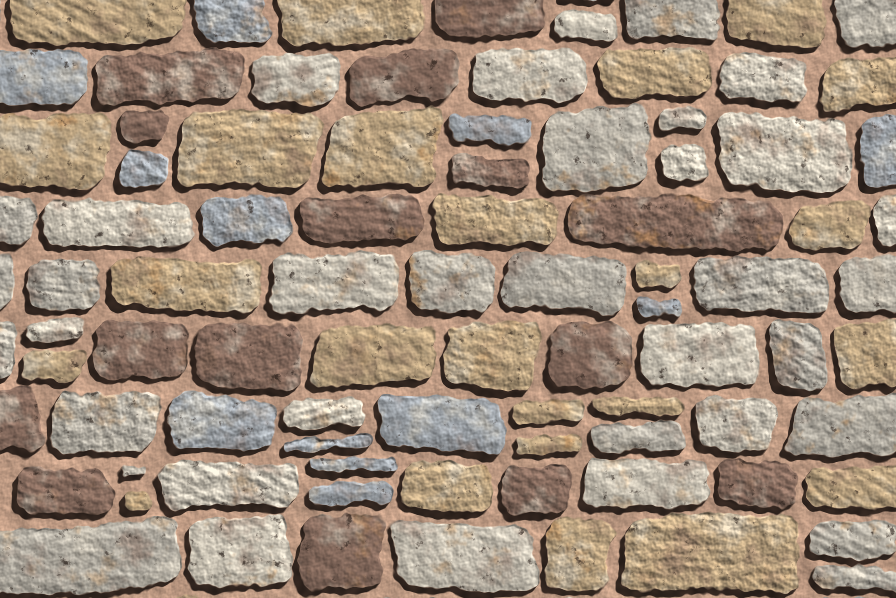
Give the GLSL for this texture, as a Shadertoy shader.

```glsl
// Sunlit rubble wall: rough stones in wavy courses, bedded in pinkish mortar.
// Jittered rows and joints give rounded, skewed blocks; gradient noise adds chips,
// strata and stains, and a light from the upper right casts shadows into the joints.

const float ROW_HEIGHT = 0.115;
const float ROW_JITTER = 0.55;
const float STONE_WIDTH = 0.195;
const float JOINT_JITTER = 0.75;
const float HALF_GAP = 0.0098;
const float CORNER = 0.024;
const float SHADOW_LENGTH = 0.0135;
const float RELIEF_STEP = 0.004;
const float RELIEF_GAIN = 1.15;
const vec2 TO_LIGHT = vec2(0.62, 0.78);

const vec3 PALE = vec3(0.79, 0.76, 0.70);
const vec3 GREY = vec3(0.66, 0.64, 0.60);
const vec3 SLATE = vec3(0.60, 0.62, 0.64);
const vec3 TAN = vec3(0.70, 0.61, 0.48);
const vec3 UMBER = vec3(0.50, 0.40, 0.35);
const vec3 OCHRE = vec3(0.69, 0.50, 0.31);
const vec3 MORTAR = vec3(0.74, 0.60, 0.51);
const vec3 SHADE = vec3(0.15, 0.11, 0.09);

struct Stone { float dist; vec2 id; vec2 local; };

float hash(vec2 p) {
    vec3 q = fract(vec3(p.xyx) * 0.1031);
    q += dot(q, q.yzx + 33.33);
    return fract((q.x + q.y) * q.z);
}

vec2 hash2(vec2 p) { return vec2(hash(p + 17.3), hash(p + 91.7)); }

float cornerSlope(vec2 cell, vec2 offset) {
    float angle = 6.2832 * hash(cell);
    return dot(vec2(cos(angle), sin(angle)), offset);
}

// Gradient noise, roughly -0.7 to 0.7
float noise(vec2 p) {
    vec2 i = floor(p), f = p - i;
    vec2 u = f * f * f * (f * (f * 6.0 - 15.0) + 10.0);
    vec2 e = vec2(1.0, 0.0);
    return mix(mix(cornerSlope(i, f), cornerSlope(i + e, f - e), u.x),
               mix(cornerSlope(i + e.yx, f - e.yx), cornerSlope(i + 1.0, f - 1.0), u.x), u.y);
}

float fbm(vec2 p) {
    float sum = 0.0, amp = 0.6;
    for (int k = 0; k < 4; k++) {
        sum += amp * noise(p);
        p = mat2(1.6, 1.3, -1.3, 1.6) * p + 5.7;
        amp *= 0.62;
    }
    return sum;
}

float rowEdge(float row) {
    return (row + ROW_JITTER * (hash(vec2(row, 7.0)) - 0.5)) * ROW_HEIGHT;
}

float jointEdge(float col, float row) {
    float width = STONE_WIDTH * mix(0.8, 1.2, hash(vec2(row, 31.0)));
    return (col + hash(vec2(row, 53.0)) + JOINT_JITTER * (hash(vec2(col, row)) - 0.5)) * width;
}

// Block that owns point p, with signed distance to its chipped outline
Stone findStone(vec2 p) {
    vec2 w = p + 0.022 * vec2(noise(p * 5.0), noise(p * 4.0 + 9.0));
    float row = floor(w.y / ROW_HEIGHT);
    row += step(rowEdge(row + 1.0), w.y) - step(w.y, rowEdge(row));
    float width = jointEdge(0.0, row);
    float col = -1.0;
    for (int k = 0; k < 16; k++) {
        if (w.x > jointEdge(col + 1.0, row)) col += 1.0;
    }
    vec2 lo = vec2(jointEdge(col, row), rowEdge(row));
    vec2 hi = vec2(jointEdge(col + 1.0, row), rowEdge(row + 1.0));
    vec2 id = vec2(col, row) + 40.0;

    // Some narrow blocks become two small stacked ones
    if (hi.x - lo.x < 0.16 && hash(id + 3.0) > 0.62) {
        float middle = mix(lo.y, hi.y, mix(0.35, 0.65, hash(id + 5.0)));
        if (w.y > middle) { lo.y = middle; id += 0.5; } else hi.y = middle;
    }
    vec2 size = 0.5 * (hi - lo) - HALF_GAP * mix(vec2(0.75), vec2(1.35), hash2(id));
    vec2 q = w - 0.5 * (lo + hi);
    q += q.yx * (hash2(id + 11.0) - 0.5) * vec2(0.32, 0.10);
    float radius = min(CORNER, 0.7 * min(size.x, size.y));
    vec2 b = abs(q) - size + radius;
    float d = length(max(b, 0.0)) + min(max(b.x, b.y), 0.0) - radius;
    d += 0.010 * noise(p * 24.0) + 0.005 * noise(p * 70.0);
    return Stone(d, id, q);
}

// Domed block with rough grain and tilted strata; mortar is flatter
float surfaceHeight(vec2 p, Stone s) {
    float inside = smoothstep(0.002, -0.002, s.dist);
    float tilt = 1.2 * (hash(s.id + 23.0) - 0.5);
    vec2 along = mat2(cos(tilt), -sin(tilt), sin(tilt), cos(tilt)) * s.local;
    float strata = noise(along * vec2(22.0, 85.0) + s.id * 7.0) * hash(s.id + 29.0);
    float rough = fbm(p * 24.0) * mix(0.75, 1.25, hash(s.id + 37.0));
    float dome = 0.45 * smoothstep(0.0, 0.022, -s.dist);
    return mix(0.45 * fbm(p * 30.0), rough + 0.55 * strata + dome, inside);
}

vec3 stoneColor(vec2 p, Stone s) {
    float pick = hash(s.id + 41.0);
    vec3 base = mix(GREY, PALE, smoothstep(0.15, 0.5, pick));
    base = mix(base, TAN, step(0.52, pick));
    base = mix(base, SLATE, step(0.72, pick));
    base = mix(base, UMBER, step(0.90, pick));
    float patches = fbm(p * 11.0 + s.id * 3.0);
    base = mix(base, PALE, 0.6 * smoothstep(0.0, 0.4, patches));
    base = mix(base, UMBER, 0.5 * smoothstep(0.05, 0.5, -patches));
    float stain = smoothstep(0.1, 0.45, fbm(p * 14.0 + 31.0)) * hash(s.id + 47.0);
    return mix(base, OCHRE, 0.65 * stain);
}

void mainImage(out vec4 fragColor, in vec2 fragCoord) {
    vec2 p = fragCoord / iResolution.y;
    Stone s = findStone(p);
    float soft = max(0.0015, 0.7 / iResolution.y);
    float cover = smoothstep(soft, -soft, s.dist);

    // Colour and directional relief
    vec3 color = mix(MORTAR * (1.0 + 0.25 * fbm(p * 16.0)), stoneColor(p, s), cover);
    vec2 ahead = p + TO_LIGHT * RELIEF_STEP;
    float relief = surfaceHeight(p, s) - surfaceHeight(ahead, findStone(ahead));
    color *= clamp(1.0 + RELIEF_GAIN * relief, 0.3, 1.35);

    // Dark pits in the stone faces
    float pits = smoothstep(0.24, 0.52, fbm(p * 42.0 + 13.0)) * cover;
    color = mix(color, SHADE, 0.65 * pits);

    // Cast shadow from blocks towards the light
    float reach = SHADOW_LENGTH * (1.0 + 0.7 * noise(p * 13.0 + 3.0));
    float shadow = 0.0;
    for (int k = 1; k <= 4; k++) {
        float d = findStone(p + TO_LIGHT * reach * float(k) / 4.0).dist;
        shadow = max(shadow, smoothstep(soft, -soft, d));
    }
    color = mix(color, SHADE * (1.0 + 0.5 * noise(p * 60.0)), 0.94 * shadow * (1.0 - cover));
    fragColor = vec4(clamp(color, 0.0, 1.0), 1.0);
}
```
